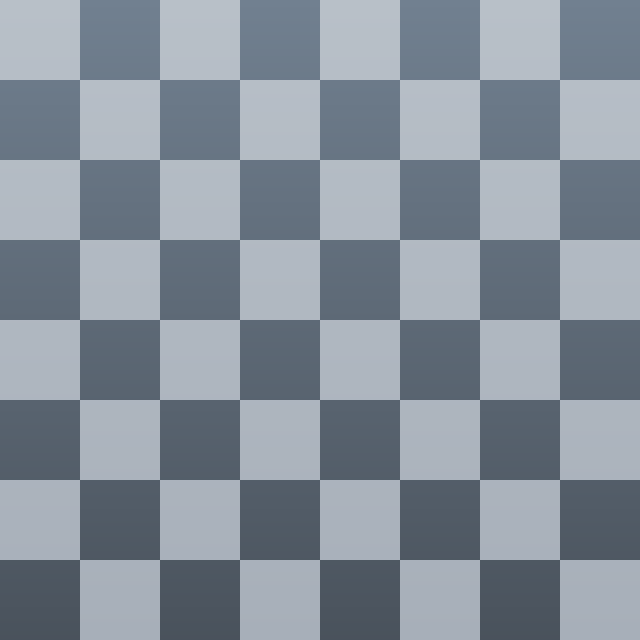
A Shadertoy shader for this pattern:

```glsl
// Checkerboard of 8 by 8 squares in slate and pale grey.
// Two triangle waves, clipped to one pixel at each edge, multiply into the
// checker; both tones darken from the top of the canvas to the bottom.

// Signed distance to the nearest cell edge: positive in even cells, negative in odd ones.
vec2 alternatingEdge(vec2 p) {
    return 0.5 - abs(mod(p + 0.5, 2.0) - 1.0);
}

void mainImage(out vec4 fragColor, in vec2 fragCoord) {
    vec2 uv = fragCoord / iResolution.xy;

    // Smoothed square waves, -1 to 1 across a one-pixel edge
    vec2 halfPixel = 0.5 * 8.0 / iResolution.xy;
    vec2 wave = clamp(alternatingEdge(uv * 8.0) / halfPixel, -1.0, 1.0);
    float darkCell = 0.5 + 0.5 * wave.x * wave.y;

    // Vertical gradients, bottom to top
    vec3 slate = mix(vec3(0.288, 0.322, 0.360), vec3(0.443, 0.502, 0.565), uv.y);
    vec3 pale = mix(vec3(0.655, 0.686, 0.725), vec3(0.722, 0.753, 0.785), uv.y);

    fragColor = vec4(mix(pale, slate, darkCell), 1.0);
}
```
